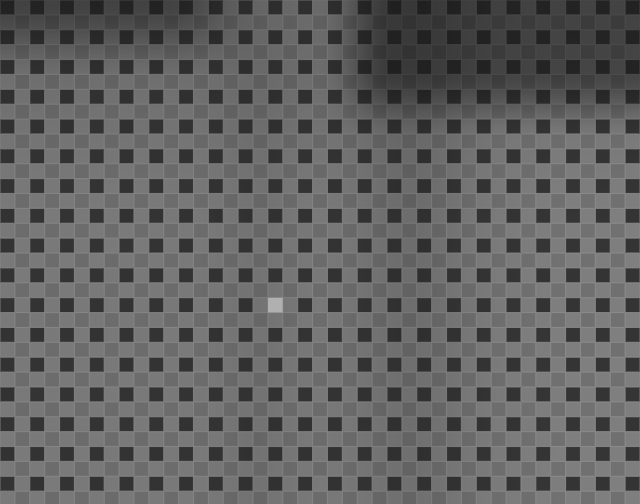
A Shadertoy shader for this pattern:

```glsl
// Grey grid of small square tiles with dark squares on every second row and column, under soft uneven shade.

const float COLUMNS = 43.0;
const float LINE_WIDTH = 0.075;                 // in tiles
const vec2 PALE_TILE = vec2(18.0, 20.0);        // column, row from the top

const float LIGHT_TONE = 0.495;
const float MEDIUM_TONE = 0.44;
const float DARK_TONE = 0.205;
const float LINE_TONE = 0.56;
const float PALE_TONE = 0.69;

float hash(vec2 p) {
    return fract(sin(dot(p, vec2(127.1, 311.7))) * 43758.5453);
}

// Smooth coverage of the even tiles along one axis
float evenStripe(float x, float pixel) {
    float edge = abs(mod(x + 0.5, 2.0) - 1.0) - 0.5;
    return clamp(0.5 - edge / pixel, 0.0, 1.0);
}

// Smooth coverage of a unit tile
float tileMask(vec2 p, vec2 tile, float pixel) {
    vec2 d = abs(p - tile - 0.5) - 0.5;
    return clamp(0.5 - max(d.x, d.y) / pixel, 0.0, 1.0);
}

// Smooth coverage of the lines between tiles
float gridLines(vec2 p, float width, float pixel) {
    vec2 d = abs(fract(p + 0.5) - 0.5);
    float edge = min(d.x, d.y) - 0.5 * width;
    return clamp(0.5 - edge / pixel, 0.0, 1.0);
}

// Soft vertical band centred on a position
float band(float x, float centre, float halfWidth) {
    float d = (x - centre) / halfWidth;
    return exp(-d * d);
}

// Broad light and shadow over the whole canvas
float shadeAt(vec2 uv) {
    float shade = 0.96 + 0.04 * smoothstep(0.7, 0.9, uv.x);

    // Faint vertical bands
    shade -= 0.12 * band(uv.x, 0.64, 0.08) * mix(0.6, 1.0, uv.y);
    shade -= 0.05 * band(uv.x, 0.40, 0.06);

    // Gentle falloff towards the top
    shade *= 1.0 - 0.12 * smoothstep(0.55, 1.0, uv.y);

    // Deep shadow at the upper right
    float rightSide = smoothstep(0.50, 0.61, uv.x);
    float deep = rightSide * smoothstep(0.72, 0.86, uv.y);
    shade *= 1.0 - 0.40 * deep;

    // Narrower shadow along the upper left
    float leftSide = 1.0 - smoothstep(0.26, 0.42, uv.x);
    shade *= 1.0 - 0.38 * leftSide * smoothstep(0.84, 1.0, uv.y);
    return shade;
}

void mainImage(out vec4 fragColor, in vec2 fragCoord) {
    vec2 uv = fragCoord / iResolution.xy;
    float pixel = COLUMNS / iResolution.x;
    vec2 p = vec2(fragCoord.x, iResolution.y - fragCoord.y) * pixel;
    float shade = shadeAt(uv);

    // Tiles: dark where both axes are even, medium where both are odd
    float evenX = evenStripe(p.x, pixel);
    float evenY = evenStripe(p.y, pixel);
    float dark = evenX * evenY;
    float medium = (1.0 - evenX) * (1.0 - evenY);
    float tone = mix(LIGHT_TONE, MEDIUM_TONE, medium) * shade;
    tone = mix(tone, DARK_TONE * mix(1.0, shade, 0.7), dark);
    tone += 0.006 * (hash(floor(p)) - 0.5);

    // Fine lines and the single pale tile
    tone = mix(tone, LINE_TONE * shade, 0.75 * gridLines(p, LINE_WIDTH, pixel));
    tone = mix(tone, PALE_TONE, tileMask(p, PALE_TILE, pixel));

    fragColor = vec4(vec3(tone), 1.0);
}
```
